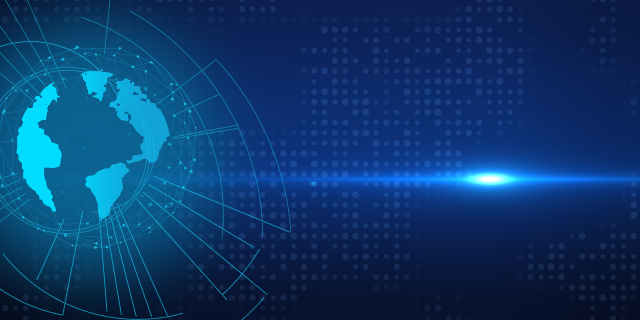
Reproduce this background procedurally as a WebGL 1 fragment shader.

```glsl
precision highp float;
// A digital globe in a teal glow on deep blue, ringed by technical arcs and rays,
// with a wide light flare to the right. Land is a union of tapered limbs bent by
// noise; the wire shell links neighbours on a spiral of points over a sphere.
uniform vec2 u_resolution;

const vec2 HUB = vec2(0.294, 0.526);
const vec3 CYAN = vec3(0.08, 0.76, 0.92);

float hash(vec2 p) { return fract(sin(dot(p, vec2(127.1, 311.7))) * 43758.5); }

float noise(vec2 p) {
  vec2 i = floor(p), f = fract(p);
  f = f * f * (3.0 - 2.0 * f);
  return mix(mix(hash(i), hash(i + vec2(1, 0)), f.x),
             mix(hash(i + vec2(0, 1)), hash(i + 1.0), f.x), f.y);
}

// Coverage of a region (negative inside) and of a thin line
float fill(float d, float px) { return clamp(0.5 - d / px, 0.0, 1.0); }
float stroke(float d, float px) { return fill(d - 0.0013, px); }
float spot(vec2 v, vec2 size) { return exp(-dot(v / size, v / size)); }

// Distance to a line, and to a limb whose radius goes from ra to rb
float limb(vec2 p, vec4 ends, float ra, float rb) {
  vec2 v = p - ends.xy, ab = ends.zw - ends.xy;
  float h = clamp(dot(v, ab) / dot(ab, ab), 0.0, 1.0);
  return length(v - ab * h) - mix(ra, rb, h);
}
float line(vec2 p, vec2 a, vec2 b) { return limb(p, vec4(a, b), 0.0, 0.0); }

float arc(vec2 p, vec2 centre, float r, float mid, float halfSpan) {
  vec2 v = p - centre, dir = vec2(cos(mid), sin(mid));
  float outside = step(dot(v, dir), length(v) * cos(halfSpan));
  return abs(length(v) - r) + outside;
}

float ray(vec2 p, float angle, float r0, float r1) {
  vec2 dir = vec2(cos(angle), sin(angle));
  return line(p, HUB + dir * r0, HUB + dir * r1);
}

// Land distance in globe units, where the disc has radius 1
float land(vec2 q) {
  float d = limb(q, vec4(-0.58, 0.75, -0.86, 0.3), 0.1, 0.13);
  d = min(d, limb(q, vec4(-0.83, 0.14, -0.58, -0.08), 0.15, 0.17));
  d = min(d, limb(q, vec4(-0.83, 0.0, -0.75, -0.4), 0.18, 0.12));
  d = min(d, limb(q, vec4(-0.75, -0.4, -0.5, -0.8), 0.12, 0.02));
  d = min(d, limb(q, vec4(0.03, -0.43, 0.35, -0.29), 0.12, 0.11));
  d = min(d, limb(q, vec4(0.2, -0.45, 0.1, -0.92), 0.2, 0.03));
  d = min(d, limb(q, vec4(0.41, 0.6, 0.78, 0.3), 0.15, 0.23));
  d = min(d, limb(q, vec4(0.8, 0.28, 0.73, -0.08), 0.2, 0.1));
  d = min(d, limb(q, vec4(0.7, -0.08, 0.46, -0.18), 0.06, 0.03));
  d = min(d, limb(q, vec4(0.35, 0.84, 0.68, 0.68), 0.06, 0.08));
  d = min(d, limb(q, vec4(0.02, 0.84, 0.12, 0.92), 0.13, 0.1));
  float coast = 0.6 * noise(q * 9.0) + 0.4 * noise(q * 21.0) - 0.5;
  return max(d + coast * mix(0.09, 0.3, smoothstep(0.0, 0.5, q.y)), length(q) - 1.0);
}

// Jittered spiral point on a tilted unit sphere
vec2 node(float i) {
  float z = 1.0 - (i + 0.5) / 60.0, a = i * 2.39996 + 0.35 * hash(vec2(i, 3));
  vec2 s = sqrt(max(1.0 - z * z, 0.0)) * vec2(cos(a), sin(a));
  return vec2(s.x * 0.9 + z * 0.436, s.y * 0.95 + 0.31 * (z * 0.9 - s.x * 0.436));
}

float shell(vec2 q, float px) {
  float wires = 9.0, dots = 9.0, rim = smoothstep(0.45, 0.95, length(q));
  if (length(q) > 1.05) return 0.0;
  for (int k = 0; k < 99; k++) {
    float i = float(k);
    vec2 a = node(i);
    wires = min(wires, min(line(q, a, node(i + 8.0)), line(q, a, node(i + 13.0))));
    dots = min(dots, length(q - a) - 0.007 - 0.008 * hash(vec2(i, 7)));
  }
  return fill(wires - 0.002, px) * mix(0.05, 0.32, rim) + fill(dots, px) * mix(0.15, 0.75, rim);
}

float technicalLines(vec2 p, float px) {
  // Wide arcs and globe rings are faint, frame arcs are bright
  float ring = length(p - vec2(0.21, 0.53));
  float faint = min(abs(ring - 0.26), abs(ring - 0.25));
  faint = min(faint, arc(p, vec2(0.028, 0.214), 0.883, 0.41, 0.34));
  faint = min(faint, arc(p, vec2(0.01, 0.258), 0.811, 0.53, 0.53));
  faint = min(faint, arc(p, vec2(0.053, 0.333), 0.645, 0.565, 0.69));
  faint = min(faint, arc(p, HUB, 0.188, -0.6, 1.0));
  float bright = arc(p, vec2(0.43, 0.536), 0.534, -1.89, 0.59);
  bright = min(bright, arc(p, HUB, 0.6, -0.685, 0.154));
  bright = min(bright, arc(p, HUB, 0.7, -0.83, 0.12));
  bright = min(bright, arc(p, HUB, 0.52, -1.98, 0.22));
  bright = min(bright, arc(p, vec2(0.096, 0.57), 0.3, 1.2, 0.9));
  // Fans of rays: lower right, below, upper left, left
  for (int k = 0; k < 5; k++) {
    float i = float(k), odd = mod(i, 2.0);
    if (k < 4) bright = min(bright, ray(p, -0.39 - 0.15 * i, 0.2, 0.66 + 0.02 * i - 0.1 * odd));
    bright = min(bright, ray(p, -1.49 + 0.085 * i, 0.18, 0.5 + 0.015 * i));
    faint = min(faint, ray(p, 1.985 + 0.115 * i, 0.22, 0.7));
    faint = min(faint, ray(p, 3.42 + 0.09 * i, 0.25, 0.5));
  }
  bright = min(bright, min(ray(p, -1.99, 0.23, 0.437), ray(p, -1.76, 0.19, 0.52)));
  faint = min(faint, min(ray(p, 1.466, 0.31, 0.5), ray(p, 0.645, 0.25, 0.476)));
  faint = min(faint, min(ray(p, 0.43, 0.27, 0.427), ray(p, 0.183, 0.25, 0.458)));
  faint = min(faint, ray(p, 0.16, 0.25, 0.458));
  return max(0.75 * stroke(bright, px), 0.5 * stroke(faint, px));
}

vec3 backdrop(vec2 p, float px) {
  vec3 c = mix(vec3(0.03, 0.07, 0.18), vec3(0.05, 0.18, 0.45), smoothstep(0.0, 0.52, p.y));
  c = mix(c, vec3(0.045, 0.12, 0.31), smoothstep(0.55, 1.05, p.y));
  c *= mix(0.6, 1.0, smoothstep(0.0, 0.85, p.x)) * (1.0 - 0.2 * smoothstep(1.5, 2.0, p.x));
  float glow = exp(-pow(length(p - vec2(0.28, 0.53)) / 0.42, 4.0));
  // Patchy grid of pale dots
  vec2 grid = p / 0.0322 + vec2(0, 0.34), cell = floor(grid);
  float patches = smoothstep(0.38, 0.65, noise(cell * 0.19 + 4.0)) * step(0.25, hash(cell));
  float dots = fill(length(fract(grid) - 0.5) - 0.2 - 0.14 * hash(cell + 9.0), px / 0.0322);
  c += vec3(0.05, 0.075, 0.09) * dots * patches;
  return mix(c, vec3(0.04, 0.42, 0.6), 0.88 * glow);
}

vec3 flare(vec2 v) {
  vec2 a = abs(v);
  vec3 c = vec3(0, 0.13, 0.3) * exp(-a.y / 0.05 - v.x * v.x / 0.45);
  c += vec3(0.03, 0.42, 0.75) * exp(-a.y / 0.013 - a.x / 0.42);
  c += vec3(0.1, 0.65, 0.75) * exp(-length(v * vec2(1, 2.6)) / 0.075);
  c += vec3(1, 0.9, 0.8) * spot(v, vec2(0.05, 0.014));
  // Faint ghost
  return c + vec3(0.04, 0.22, 0.22) * spot(v + vec2(0.552, 0.013), vec2(0.01, 0.006));
}

void main() {
  float px = 1.0 / u_resolution.y;
  vec2 p = gl_FragCoord.xy * px, q = (p - vec2(0.292, 0.536)) / 0.242;
  vec3 color = backdrop(p, px) + flare(p - vec2(1.531, 0.44));
  color = mix(color, CYAN, shell((p - vec2(0.3, 0.542)) / 0.318, px / 0.318));
  vec3 landColor = mix(vec3(0, 0.86, 1), vec3(0.07, 0.64, 0.84), smoothstep(-0.5, 0.7, q.x));
  color = mix(color, landColor, fill(land(q), px / 0.242));
  color = mix(color, CYAN, technicalLines(p, px));
  gl_FragColor = vec4(min(color, 1.0), 1.0);
}
```
